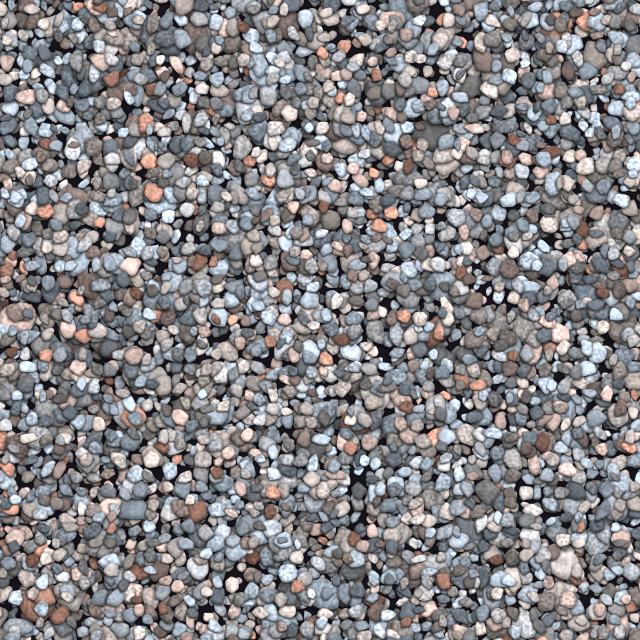
This texture is drawn by a WebGL 2 fragment shader. Its source:

```glsl
#version 300 es
precision highp float;
// Dense bed of small mixed gravel seen from above in soft daylight.
// Jittered grids of rounded polygon stones are painted layer over layer,
// each stone first darkening what lies below it, then covering it.

uniform vec2 u_resolution;
out vec4 fragColor;

const float TAU = 6.28319;
const int LAYERS = 6;
const int SIDES = 7;
const vec3 GAP_COLOR = vec3(0.09, 0.08, 0.11);
const vec2 LIGHT_DIR = vec2(0.3, 0.95);

float hash(vec2 p) {
    return fract(sin(dot(p, vec2(127.1, 311.7))) * 43758.545);
}

vec2 hash2(vec2 p) {
    return vec2(hash(p), hash(p + 17.3));
}

float noise(vec2 p) {
    vec2 cell = floor(p);
    vec2 f = fract(p);
    f = f * f * (3.0 - 2.0 * f);
    float low = mix(hash(cell), hash(cell + vec2(1, 0)), f.x);
    float high = mix(hash(cell + vec2(0, 1)), hash(cell + vec2(1, 1)), f.x);
    return mix(low, high, f.y);
}

mat2 rotation(float angle) {
    float c = cos(angle), s = sin(angle);
    return mat2(c, s, -s, c);
}

// Rounded irregular polygon: xy = outward slope, z = level (1 on the rim).
vec3 stoneShape(vec2 p, vec2 seed) {
    float sharpness = mix(5.0, 13.0, hash(seed + 5.1));
    float sum = 1e-6;
    vec2 slope = vec2(0.0);
    for (int i = 0; i < SIDES; i++) {
        vec2 rnd = hash2(seed + float(i) * 3.7);
        float angle = (float(i) + 0.75 * rnd.x) * TAU / float(SIDES);
        vec2 dir = vec2(cos(angle), sin(angle));
        float reach = mix(0.78, 1.08, rnd.y);
        float weight = pow(max(dot(p, dir) / reach, 0.0), sharpness);
        sum += weight;
        slope += dir * weight;
    }
    return vec3(slope / sum, pow(sum, 1.0 / sharpness));
}

// Mostly cool and warm greys, with a few pink and rust stones.
vec3 stoneColor(vec2 seed) {
    float tone = mix(0.42, 0.97, hash(seed + 8.3));
    float kind = hash(seed + 2.9);
    vec3 tint = mix(vec3(0.93, 1.0, 1.08), vec3(1.05, 0.99, 0.96),
                    smoothstep(0.2, 0.75, kind));
    tint = mix(tint, vec3(1.10, 0.97, 0.93), step(0.84, kind));
    tint = mix(tint, vec3(1.10, 0.82, 0.72), step(0.95, kind));
    return tone * tint;
}

// Mineral grain: broad mottling plus fine speckles.
float stoneGrain(vec2 uv, vec2 seed) {
    float mottle = noise(uv * 95.0 + seed * 7.0) - 0.5;
    float speckle = noise(uv * 290.0 + seed * 3.0) - 0.5;
    float strength = mix(0.15, 0.5, hash(seed + 6.6));
    return 1.0 + 0.22 * mottle + strength * speckle;
}

// Paints one grid of stones over the given background.
vec3 paintLayer(vec3 color, vec2 uv, float cells, float presence, float id, float pixel) {
    vec2 p = uv * cells + id * 5.37;
    vec2 home = floor(p);
    for (int y = -1; y <= 1; y++) {
        for (int x = -1; x <= 1; x++) {
            vec2 cell = home + vec2(x, y);
            vec2 seed = cell + id * 71.3;
            if (hash(seed + 9.7) > presence) continue;

            // Place, turn and stretch the stone
            vec2 center = cell + mix(vec2(0.2), vec2(0.8), hash2(seed + 1.3));
            float size = mix(0.42, 0.62, hash(seed + 4.2));
            float aspect = mix(0.55, 1.0, hash(seed + 3.1));
            mat2 turn = rotation(TAU * hash(seed + 7.9));
            vec2 radii = size * vec2(1.0, aspect);
            vec2 q = (turn * (p - center)) / radii;
            if (dot(q, q) > 4.0) continue;

            vec3 shape = stoneShape(q, seed);
            vec2 slope = transpose(turn) * shape.xy;
            float facing = dot(slope, LIGHT_DIR);

            // Contact shadow, deeper on the side away from the light
            float nearness = clamp(1.0 - (shape.z - 1.0) / 0.5, 0.0, 1.0);
            color *= 1.0 - nearness * nearness * (0.46 - 0.28 * facing);

            // Lit dome with darker rim
            float rim = smoothstep(0.4, 1.05, shape.z);
            float light = 1.03 + 0.17 * facing * rim - 0.24 * rim * rim;
            vec3 stone = stoneColor(seed) * light * stoneGrain(uv, seed);
            float dist = (shape.z - 1.0) * size * sqrt(aspect) / cells;
            color = mix(color, stone, clamp(0.5 - dist / (1.3 * pixel), 0.0, 1.0));
        }
    }
    return color;
}

void main() {
    float side = min(u_resolution.x, u_resolution.y);
    vec2 uv = gl_FragCoord.xy / side;
    float cells[LAYERS] = float[](54.0, 46.0, 21.0, 29.0, 37.0, 48.0);
    float presence[LAYERS] = float[](0.9, 0.9, 0.34, 0.46, 0.56, 0.3);
    vec3 color = GAP_COLOR;
    for (int i = 0; i < LAYERS; i++) {
        color = paintLayer(color, uv, cells[i], presence[i], float(i) + 1.0, 1.0 / side);
    }
    fragColor = vec4(clamp(max(color, GAP_COLOR * 0.7), 0.0, 1.0), 1.0);
}
```
